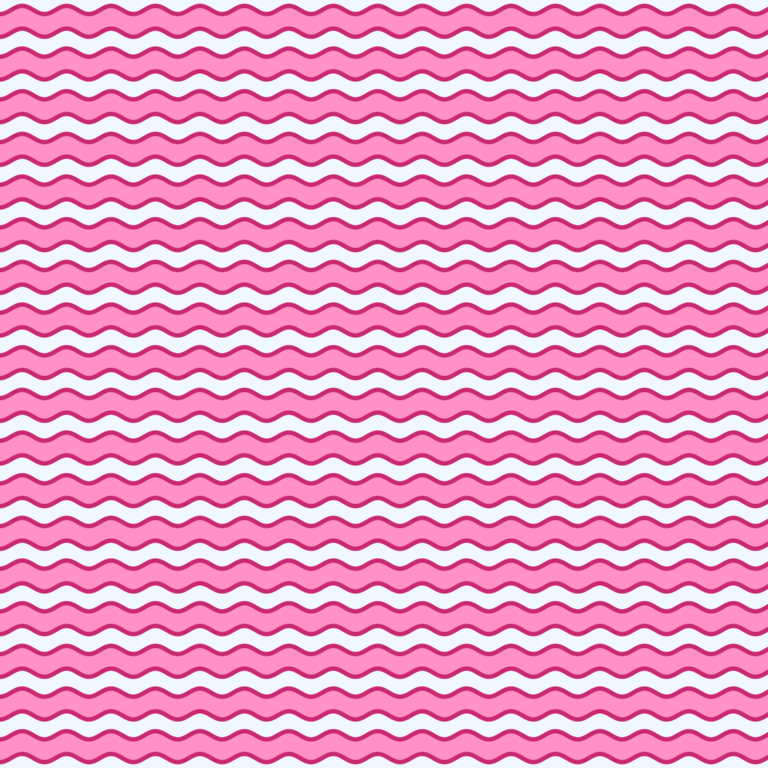
A three.js fragment shader for this pattern:

```glsl
// Rows of wavy pink ribbons with dark rose outlines on a pale blue ground.
varying vec2 vUv;

const float TAU = 6.2831853;
const float ROWS = 18.0;          // ribbons up the canvas
const float WAVES = 17.28;        // crests across the canvas
const float AMPLITUDE = 0.0053;
const float HALF_RIBBON = 0.0148; // ribbon axis to outline centre
const float LINE_WIDTH = 0.0057;
const float SOFTNESS = 0.0012;    // half width of the smoothed edge

const vec3 GROUND = vec3(0.94, 0.97, 1.00);
const vec3 RIBBON = vec3(1.00, 0.57, 0.77);
const vec3 OUTLINE = vec3(0.79, 0.16, 0.45);

// Wave height, with a trough at x = 0.
float waveHeight(float x, float waves, float amplitude) {
  return -amplitude * cos(TAU * waves * x);
}

float waveSlope(float x, float waves, float amplitude) {
  return amplitude * TAU * waves * sin(TAU * waves * x);
}

// Signed distance to the nearest ribbon edge, negative inside.
float ribbonDistance(vec2 p, float rows, float halfWidth) {
  float y = p.y - waveHeight(p.x, WAVES, AMPLITUDE);
  float fromAxis = abs(fract(y * rows) - 0.5) / rows;
  float slope = waveSlope(p.x, WAVES, AMPLITUDE);
  return (fromAxis - halfWidth) / sqrt(1.0 + slope * slope);
}

// Coverage of the region where the distance is negative.
float coverage(float distance, float softness) {
  return 1.0 - smoothstep(-softness, softness, distance);
}

void main() {
  float edge = ribbonDistance(vUv, ROWS, HALF_RIBBON);
  float outline = abs(edge) - 0.5 * LINE_WIDTH;

  vec3 color = mix(GROUND, RIBBON, coverage(edge, SOFTNESS));
  color = mix(color, OUTLINE, coverage(outline, SOFTNESS));
  gl_FragColor = vec4(color, 1.0);
}
```
